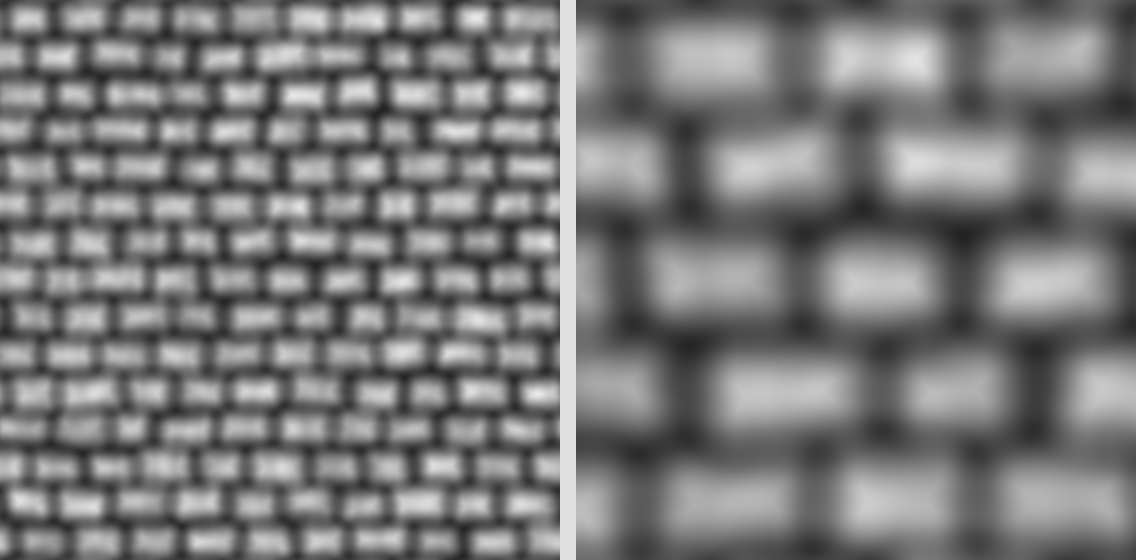
Left: the whole. Right: its middle third, enlarged.
Give the GLSL for this texture, as a WebGL 2 fragment shader.

```glsl
#version 300 es
precision highp float;
// Soft grey height map of rounded cobblestones in 15 staggered courses of 10.

uniform vec2 u_resolution;
out vec4 fragColor;

const vec2 GRID = vec2(10.0, 15.0);

// Integer hash of a lattice cell, giving two values from 0 to 1
vec2 hash2(vec2 cell, uint seed) {
    uvec2 v = uvec2(ivec2(cell)) + uvec2(seed * 71u, seed * 193u);
    v = v * 1664525u + 1013904223u;
    v.x += v.y * 1664525u;
    v.y += v.x * 1664525u;
    v ^= v >> 16u;
    v.x += v.y * 1664525u;
    v.y += v.x * 1664525u;
    v ^= v >> 16u;
    return vec2(v & 65535u) / 65535.0;
}

// Gradient noise that wraps after a whole number of cells
float gradientNoise(vec2 uv, vec2 period, uint seed) {
    vec2 p = uv * period, cell = floor(p), f = p - cell;
    vec2 w = f * f * f * (f * (f * 6.0 - 15.0) + 10.0);
    vec4 corner;
    for (int i = 0; i < 4; i++) {
        vec2 o = vec2(i & 1, i >> 1);
        float angle = 6.2832 * hash2(mod(cell + o, period), seed).x;
        corner[i] = dot(vec2(cos(angle), sin(angle)), f - o);
    }
    return mix(mix(corner.x, corner.y, w.x), mix(corner.z, corner.w, w.x), w.y);
}

float roundedBox(vec2 p, vec2 halfSize, float radius) {
    vec2 q = abs(p) - halfSize + radius;
    return length(max(q, 0.0)) + min(max(q.x, q.y), 0.0) - radius;
}

// Sideways wander of the upright joint to the left of a stone
float jointOffset(vec2 id) {
    return 0.17 * (hash2(mod(id, GRID), 3u).x - 0.5);
}

void main() {
    vec2 uv = gl_FragCoord.xy / u_resolution;

    // Slightly uneven courses and outlines
    vec2 warp = vec2(gradientNoise(uv, vec2(13.0, 17.0), 11u),
                     gradientNoise(uv, vec2(13.0, 17.0), 12u)) * vec2(0.07, 0.08);
    warp.y += 0.06 * gradientNoise(uv, vec2(5.0, 4.0), 13u);
    vec2 p = uv * GRID + warp;

    // Broad soft mottling across the stones
    float mottle = 0.17 * gradientNoise(uv, vec2(23.0, 19.0), 21u)
                 + 0.09 * gradientNoise(uv, vec2(37.0, 23.0), 22u);

    // Sum the blurred stones around this point over the dark gaps
    float gap = 0.13;
    float grey = gap;
    for (int j = -1; j <= 1; j++) {
        float course = floor(p.y) + float(j);
        float row = mod(course, GRID.y);
        float shift = 0.4 + row * 7.0 / 15.0 + 0.3 * (hash2(vec2(row, 0.0), 5u).x - 0.5);
        float x = p.x - shift;
        for (int i = -1; i <= 1; i++) {
            float column = floor(x) + float(i);
            vec2 id = vec2(mod(column, GRID.x), row);
            float left = column + jointOffset(id);
            float right = column + 1.0 + jointOffset(id + vec2(1.0, 0.0));
            vec2 place = hash2(id, 7u) - 0.5;
            vec2 size = hash2(id, 8u) - 0.5;
            vec2 look = hash2(id, 9u);

            vec2 q = vec2(x - 0.5 * (left + right), p.y - course - 0.5);
            q = q * vec2(1.5, 1.0) - place * vec2(0.08, 0.1);
            q.y += q.x * 0.1 * (look.y - 0.5);
            vec2 halfSize = vec2(0.75 * (right - left) - 0.075, 0.425)
                          + size * vec2(0.1, 0.06);
            float d = roundedBox(q, halfSize, 0.34);
            float cover = smoothstep(0.26, -0.42, d);
            float tone = 0.67 + 0.16 * look.x + mottle;
            grey += (tone - gap) * cover;
        }
    }
    fragColor = vec4(vec3(clamp(grey, 0.0, 1.0)), 1.0);
}
```
